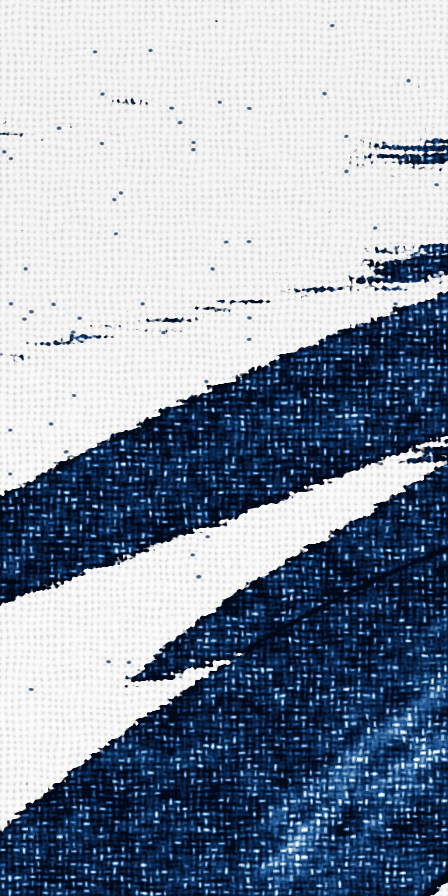
Reproduce this background procedurally as a WebGL 2 fragment shader.

```glsl
#version 300 es
precision highp float;

uniform vec2 u_resolution;
out vec4 outColor;

#define THREADS 64.0
#define EDGE_WIDTH 0.032
#define GLINT 0.95
#define SPECK_RATE 0.010
#define CANVAS_RELIEF 0.13
#define CREASE_WIDTH 0.006
#define INK vec3(0.005, 0.03, 0.09)
#define NAVY vec3(0.03, 0.15, 0.31)
#define BLUE vec3(0.13, 0.35, 0.59)
#define PALE vec3(0.56, 0.71, 0.83)
#define CANVAS vec3(0.968)

float hash(vec2 p) {
    vec3 q = fract(vec3(p.xyx) * 0.1031);
    q += dot(q, q.yzx + 33.33);
    return fract((q.x + q.y) * q.z);
}

vec2 gradient(vec2 cell) {
    float angle = 6.2832 * hash(cell);
    return vec2(cos(angle), sin(angle));
}

float noise(vec2 p) {
    vec2 i = floor(p), f = fract(p);
    vec2 u = f * f * f * (f * (f * 6.0 - 15.0) + 10.0);
    vec2 e = vec2(1.0, 0.0);
    float low = mix(dot(gradient(i), f), dot(gradient(i + e), f - e), u.x);
    float high = mix(dot(gradient(i + e.yx), f - e.yx), dot(gradient(i + 1.0), f - 1.0), u.x);
    return 1.4 * mix(low, high, u.y);
}

float bell(float x, float width) {
    return exp(-x * x / (width * width));
}

// Dry brush trail: starts at a point, fills in along x, follows a slope.
float dryTrail(vec2 p, vec2 start, float slope, float width, float fadeIn) {
    vec2 d = p - start;
    return bell(d.y - slope * d.x, width) * smoothstep(0.0, fadeIn, d.x);
}

float massTop(float x) {
    return 0.146 + x * (0.86 - 0.23 * x);
}

// Positive inside the three solid strokes.
float strokes(vec2 p) {
    float band = min(0.893 + p.x * (0.55 - 0.09 * p.x) - p.y,
                     p.y - 0.648 - 0.38 * p.x);
    float t = p.x - 0.30;
    float wedge = min(0.49 + t * (1.0 + t * (0.73 * t - 0.95)) - p.y,
                      p.y - 0.475 - 0.25 * t);
    float mass = massTop(p.x) - p.y;
    float corner = p.y - 0.92 * (p.x - 0.963);
    return min(max(band, max(wedge, mass)), corner);
}

float dryPaint(vec2 p) {
    float cover = 0.80 * dryTrail(p, vec2(0.62, 1.645), 0.04, 0.035, 0.42);
    cover = max(cover, 0.95 * dryTrail(p, vec2(0.66, 1.35), 0.19, 0.036, 0.26));
    cover = max(cover, 0.60 * dryTrail(p, vec2(0.72, 1.43), 0.08, 0.022, 0.28));
    cover = max(cover, 0.75 * dryTrail(p, vec2(0.80, 0.96), 0.16, 0.035, 0.22));
    cover = max(cover, 0.62 * bell(p.x - 0.34, 0.09) * bell(p.y - 0.49, 0.03));
    cover = max(cover, 0.33 * bell(p.y - 1.21 - 0.2 * p.x, 0.025));
    cover = max(cover, 0.40 * bell(p.x - 0.32, 0.09) * bell(p.y - 1.775, 0.012));
    return max(cover, 0.34 * bell(p.x, 0.18) * bell(p.y - 1.71, 0.03));
}

vec3 paintRamp(float v) {
    vec3 c = mix(INK, NAVY, smoothstep(0.05, 0.32, v));
    c = mix(c, BLUE, smoothstep(0.30, 0.58, v));
    c = mix(c, PALE, smoothstep(0.55, 0.88, v));
    return mix(c, CANVAS, smoothstep(0.90, 1.25, v));
}

void main() {
    vec2 p = gl_FragCoord.xy / u_resolution.x;

    // Plain weave with slightly wandering threads
    vec2 q = p * THREADS + 0.35 * vec2(noise(p * 13.0), noise(p * 13.0 + 40.0));
    vec2 cell = floor(q), f = fract(q) - 0.5;
    float rnd = hash(cell);
    vec2 along = mod(cell.x + cell.y, 2.0) < 0.5 ? f : f.yx;
    float dash = bell(along.x, 0.50) * bell(along.y, 0.24);
    float groove = bell(0.5 - abs(f.x), 0.22) * bell(0.5 - abs(f.y), 0.25);

    // Bare canvas
    float grain = noise(p * 90.0);
    vec3 color = CANVAS + 0.012 * grain - 0.018 * smoothstep(0.9, 1.6, p.y);
    color -= CANVAS_RELIEF * groove * (0.4 + 0.8 * rnd) - 0.02 * dash;

    // Paint coverage, broken up by bristle streaks and threads
    float body = strokes(p);
    float threshold = 0.52 + 0.40 * noise(p * vec2(9.0, 75.0)) + 0.22 * grain
                    + 0.16 * (dash - 0.4);
    float cover = max(clamp(0.5 + body / EDGE_WIDTH, 0.0, 1.6), dryPaint(p));
    float paint = smoothstep(threshold - 0.09, threshold + 0.09, cover);

    // Paint tone: thread glints, blotches and worn diagonal sweeps
    float blotch = noise(p * vec2(7.0, 11.0)) + 0.6 * noise(p * vec2(22.0, 38.0));
    float fiber = noise(p * vec2(20.0, 128.0)) + noise(p * vec2(128.0, 24.0));
    float tone = 0.13 + GLINT * dash * (0.2 + 0.9 * rnd * rnd)
               + 0.17 * blotch + 0.20 * fiber;
    vec2 sweep = vec2(0.76 * p.x + 0.65 * p.y, 0.76 * p.y - 0.65 * p.x);
    float worn = bell(sweep.y + 0.36, 0.13) * smoothstep(0.32, 0.65, sweep.x)
               * (1.0 - smoothstep(0.38, 0.60, p.y));
    tone += worn * (0.24 + 0.45 * noise(sweep * vec2(5.0, 16.0)) + 0.12 * grain);

    // Dark rim, crease and lower corner edge
    tone -= 0.25 * (1.0 - smoothstep(0.0, 0.022, abs(body)));
    float crease = bell(p.y - massTop(p.x), CREASE_WIDTH) * smoothstep(0.50, 0.56, p.x);
    float rim = bell(p.y - 0.92 * (p.x - 0.963) - 0.014, 0.014) * smoothstep(0.93, 0.97, p.x);
    tone = mix(tone, 0.0, max(crease, rim));
    color = mix(color, paintRamp(tone), paint);

    // Scattered specks caught between threads
    float chosen = step(1.0 - SPECK_RATE, hash(cell + 71.0));
    float speck = chosen * (1.0 - smoothstep(0.12, 0.38, length(f * vec2(0.8, 1.1))));
    color = mix(color, NAVY, 0.75 * speck * (1.0 - paint));

    outColor = vec4(clamp(color, 0.0, 1.0), 1.0);
}
```
